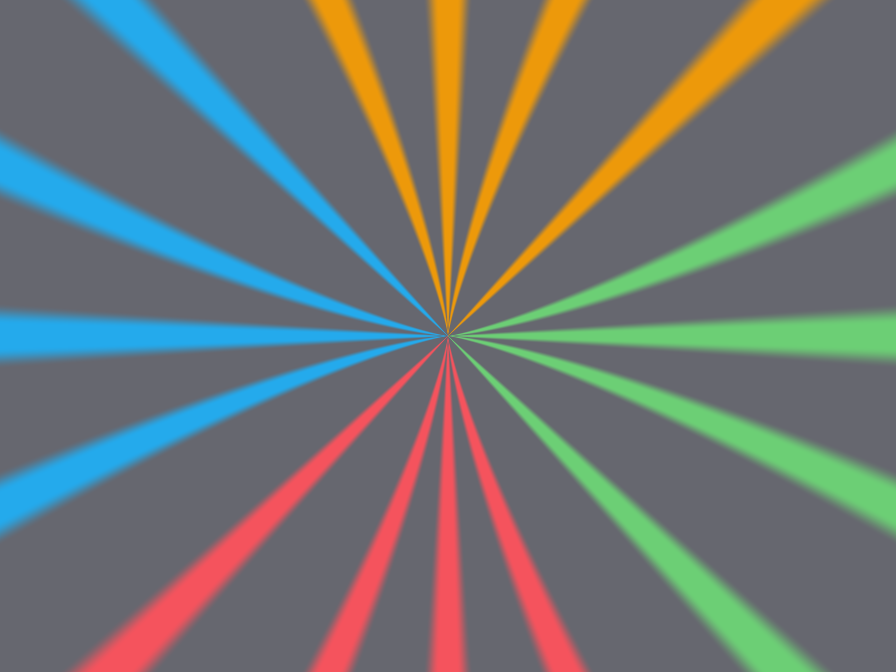
A Shadertoy shader for this background:

```glsl
const float PI = 3.14159265;

// Angular distance to the nearest ray: axes, diagonals and the bent rays between them
float rayDistance(vec2 p) {
    float along = max(abs(p.x), abs(p.y));
    float across = min(abs(p.x), abs(p.y));
    float angle = atan(across, max(along, 1e-5));
    float bend = atan(0.352 * pow(along / 0.5, 0.28));
    return min(min(angle, PI / 4.0 - angle), abs(angle - bend));
}

// Each quarter turn has its own colour
vec3 sectorColor(vec2 p) {
    float turn = atan(p.y, p.x) / (2.0 * PI);
    float sector = floor(fract(turn + 0.157) * 4.0);
    vec3 green = vec3(0.425, 0.81, 0.46);
    vec3 orange = vec3(0.93, 0.60, 0.04);
    vec3 blue = vec3(0.14, 0.665, 0.925);
    vec3 red = vec3(0.96, 0.325, 0.365);
    return sector < 1.0 ? green : sector < 2.0 ? orange : sector < 3.0 ? blue : red;
}

void mainImage(out vec4 fragColor, in vec2 fragCoord) {
    vec2 p = (fragCoord - 0.5 * iResolution.xy) / iResolution.y;

    // Soft wedges, smoothed further where they shrink below a pixel
    float pixelAngle = 0.5 / (iResolution.y * max(length(p), 1e-3));
    float ray = 1.0 - smoothstep(0.028 - pixelAngle, 0.073 + pixelAngle, rayDistance(p));

    vec3 gray = vec3(0.40, 0.403, 0.435);
    fragColor = vec4(mix(gray, sectorColor(p), ray), 1.0);
}
```
